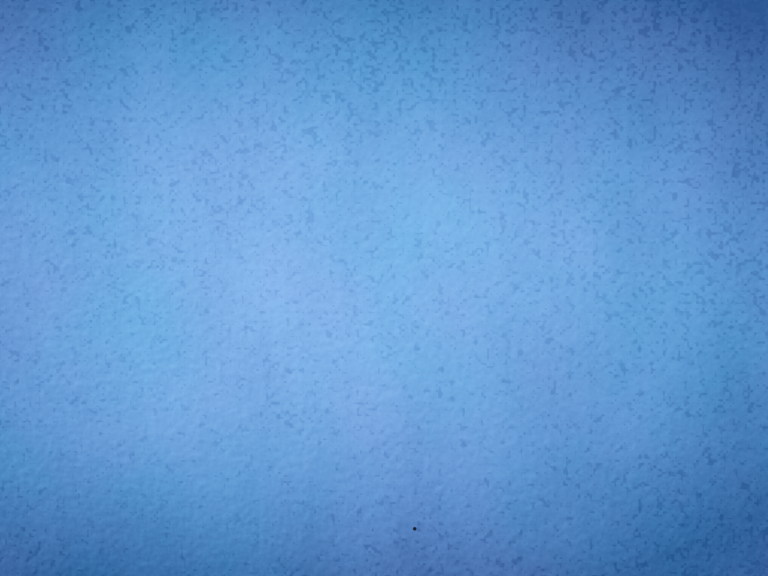
Reproduce this texture procedurally as a WebGL 2 fragment shader.

```glsl
#version 300 es
precision highp float;
// Blue painted plaster wall: soft vignette, cloudy pigment, fine pitted grain.

uniform vec2 u_resolution;
out vec4 fragColor;

const vec3 SHADE_BLUE = vec3(0.205, 0.395, 0.63);
const vec3 MID_BLUE = vec3(0.365, 0.59, 0.82);
const vec3 LIGHT_BLUE = vec3(0.48, 0.70, 0.905);
const vec3 LAVENDER_SHIFT = vec3(0.030, -0.006, 0.004);

float hash(vec2 p) {
  return fract(sin(dot(p, vec2(127.1, 311.7))) * 43758.5453);
}

float valueNoise(vec2 p) {
  vec2 cell = floor(p);
  vec2 f = fract(p);
  f = f * f * (3.0 - 2.0 * f);
  float low = mix(hash(cell), hash(cell + vec2(1.0, 0.0)), f.x);
  float high = mix(hash(cell + vec2(0.0, 1.0)), hash(cell + vec2(1.0)), f.x);
  return mix(low, high, f.y);
}

// Layered noise, centred on zero.
float fbm(vec2 p, int octaves) {
  float sum = 0.0;
  float amplitude = 0.5;
  mat2 turn = mat2(0.8, 0.6, -0.6, 0.8);
  for (int i = 0; i < octaves; i++) {
    sum += amplitude * (valueNoise(p) - 0.5);
    p = turn * p * 2.03 + 17.3;
    amplitude *= 0.5;
  }
  return sum;
}

// Light falling off from a centre towards the edges.
float vignette(vec2 uv, vec2 centre) {
  vec2 d = uv - centre;
  return 1.03 - 1.65 * d.x * d.x - 2.85 * d.y * d.y;
}

// Plaster relief lit from the upper left.
float relief(vec2 p, float scale) {
  vec2 toLight = vec2(-0.35, 0.45);
  return fbm(p * scale, 2) - fbm(p * scale + toLight, 2);
}

// Small dark pits, denser where coverage is high.
float pits(vec2 p, float scale, float coverage) {
  float grain = valueNoise(p * scale) * 0.65 + valueNoise(p * scale * 0.53 + 41.0) * 0.35;
  return smoothstep(0.62, 0.90, grain + 0.12 * coverage);
}

float fleck(vec2 p, vec2 centre, float radius) {
  return 1.0 - smoothstep(radius * 0.4, radius * 1.4, length(p - centre));
}

vec3 paintRamp(float tone) {
  vec3 lower = mix(SHADE_BLUE, MID_BLUE, tone / 0.6);
  vec3 upper = mix(MID_BLUE, LIGHT_BLUE, (tone - 0.6) / 0.4);
  return tone < 0.6 ? lower : upper;
}

void main() {
  vec2 uv = gl_FragCoord.xy / u_resolution;
  vec2 p = gl_FragCoord.xy / u_resolution.y;

  // Broad clouds and faint vertical smears of pigment
  float clouds = fbm(p * 3.2 + 5.0, 5);
  float smears = fbm(p * vec2(11.0, 4.0) + 23.0, 4);
  float tint = fbm(p * 4.3 + 61.0, 5);

  // Fine surface: pits gather at the top and right, relief at the bottom
  float upperRight = smoothstep(0.2, 1.1, uv.y * 0.7 + uv.x * 0.5);
  float coverage = upperRight + 1.4 * fbm(p * 6.0 + 90.0, 3);
  float pitted = pits(p, 190.0, coverage);
  float bumps = relief(p, 105.0) * mix(1.0, 0.5, upperRight);
  float dust = fbm(p * 150.0 + 7.0, 2);

  float tone = vignette(uv, vec2(0.42, 0.53));
  tone = max(tone, 0.0) + 0.25 * min(tone, 0.0);
  tone += 0.24 * clouds + 0.18 * smears;
  tone += 0.24 * bumps + 0.14 * dust - 0.19 * pitted;

  vec3 colour = paintRamp(clamp(tone, -0.15, 1.12));
  colour += LAVENDER_SHIFT * clamp(tint * 4.0, -1.0, 1.0);

  // One stray speck low on the wall
  colour *= 1.0 - 0.75 * fleck(p, vec2(0.72, 0.082), 0.0032);

  fragColor = vec4(clamp(colour, 0.0, 1.0), 1.0);
}
```
